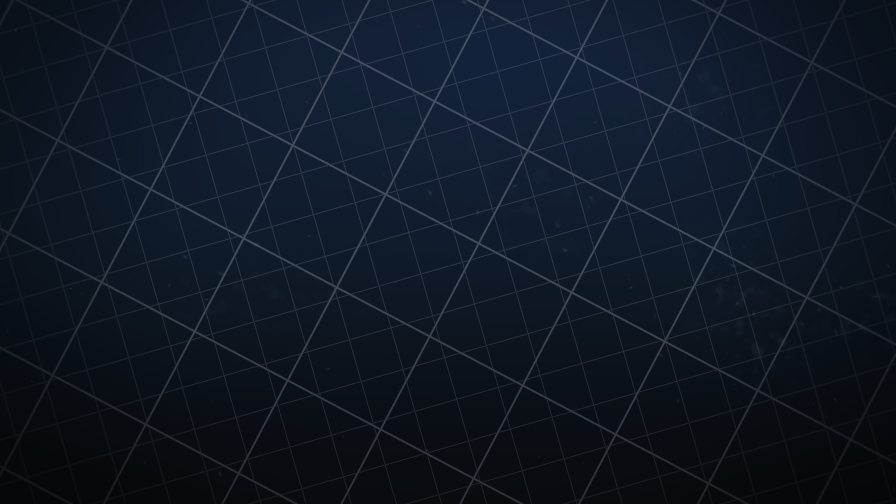
Reproduce this background procedurally as a WebGL 1 fragment shader.

```glsl
precision highp float;
// Dark navy backdrop with two tilted line grids, faint dust and a vignette.

uniform vec2 u_resolution;

// Colours
const vec3 NIGHT = vec3(0.034, 0.044, 0.060);
const vec3 SLATE = vec3(0.060, 0.106, 0.162);
const vec3 NAVY = vec3(0.076, 0.130, 0.226);
const vec3 LINE_COLOR = vec3(0.44, 0.47, 0.52);
const vec3 DUST_COLOR = vec3(0.34, 0.44, 0.50);

// Lengths are fractions of the canvas height, measured from its centre
const vec2 GLOW_CENTER = vec2(0.08, 0.38);
const vec2 GLOW_SIZE = vec2(0.66, 0.30);
const vec2 BOLD_ORIGIN = vec2(0.0610, 0.0170);
const float BOLD_ANGLE = -0.4852;
const float BOLD_SPACING = 0.2086;
const float BOLD_HALF_WIDTH = 0.0019;
const float BOLD_ALPHA = 0.54;
const vec2 FINE_ORIGIN = vec2(0.005, 0.0625);
const float FINE_ANGLE = 0.2793;
const float FINE_SPACING = 0.0861;
const float FINE_HALF_WIDTH = 0.0009;
const float FINE_ALPHA = 0.34;
const float EDGE_BLUR = 0.0022;
const float RIM_SHADE = 0.40;
const float SPECK_CELL = 0.034;

vec2 rotateInto(vec2 p, float angle) {
  float c = cos(angle), s = sin(angle);
  return vec2(c * p.x + s * p.y, c * p.y - s * p.x);
}

vec2 hash2(vec2 p) {
  vec3 h = fract(p.xyx * vec3(0.1031, 0.1030, 0.0973));
  h += dot(h, h.yzx + 33.33);
  return fract((h.xx + h.yz) * h.zy);
}

float cornerDot(vec2 cell, vec2 f, vec2 corner) {
  return dot(hash2(cell + corner) * 2.0 - 1.0, f - corner);
}

float gradientNoise(vec2 p) {
  vec2 cell = floor(p), f = fract(p);
  vec2 w = f * f * f * (f * (f * 6.0 - 15.0) + 10.0);
  float low = mix(cornerDot(cell, f, vec2(0.0)), cornerDot(cell, f, vec2(1.0, 0.0)), w.x);
  float high = mix(cornerDot(cell, f, vec2(0.0, 1.0)), cornerDot(cell, f, vec2(1.0)), w.x);
  return mix(low, high, w.y);
}

// Coverage of square grid lines; blur widens a line and dims it equally
float gridLines(vec2 p, float spacing, float halfWidth, float blur) {
  vec2 d = abs(fract(p / spacing + 0.5) - 0.5) * spacing;
  float soft = 1.0 / u_resolution.y + blur;
  vec2 fill = clamp((halfWidth + 0.5 * soft - d) / soft, 0.0, 1.0);
  fill = min(fill, vec2(2.0 * halfWidth / soft));
  return max(fill.x, fill.y);
}

float patchMask(vec2 p, vec2 center, vec2 size) {
  vec2 d = (p - center) / size;
  return exp(-dot(d, d));
}

// Where dust gathers
float dustDensity(vec2 p) {
  float m = patchMask(p, vec2(0.57, -0.07), vec2(0.09, 0.10));
  m += patchMask(p, vec2(0.64, -0.20), vec2(0.07, 0.06));
  m += patchMask(p, vec2(0.84, -0.11), vec2(0.08, 0.07));
  m += 0.6 * patchMask(p, vec2(0.52, 0.31), vec2(0.11, 0.09));
  m += 0.5 * patchMask(p, vec2(0.17, 0.10), vec2(0.13, 0.09));
  m += 0.5 * patchMask(p, vec2(-0.40, -0.09), vec2(0.18, 0.06));
  return min(m, 1.0);
}

// Small elongated specks, one candidate for each nearby cell
float dustSpecks(vec2 p, float density) {
  float total = 0.0;
  vec2 home = floor(p / SPECK_CELL);
  for (int y = -1; y <= 1; y++) {
    for (int x = -1; x <= 1; x++) {
      vec2 cell = home + vec2(float(x), float(y));
      vec2 place = hash2(cell + 71.0), trait = hash2(cell + 139.0);
      vec2 d = rotateInto(p - (cell + place) * SPECK_CELL, trait.y * 6.28);
      float radius = mix(0.002, 0.006, trait.y * trait.y);
      float shape = exp(-dot(d * vec2(1.0, 1.8), d * vec2(1.0, 1.8)) / (radius * radius));
      total += shape * step(trait.x, 0.03 + 0.45 * density) * (0.3 + 0.7 * place.x);
    }
  }
  return total;
}

void main() {
  vec2 p = (gl_FragCoord.xy - 0.5 * u_resolution) / u_resolution.y;
  float rim = smoothstep(0.48, 1.08, length(p * vec2(1.0, 1.15)));

  // Vertical fade with a blue glow near the top
  vec3 color = mix(NIGHT, SLATE, smoothstep(-0.54, 0.14, p.y));
  color = mix(color, NAVY, patchMask(p, GLOW_CENTER, GLOW_SIZE));

  // Dust and smudges
  float density = dustDensity(p);
  float smudge = smoothstep(0.0, 0.5, gradientNoise(p * 30.0) + 0.5 * gradientNoise(p * 75.0));
  float haze = gradientNoise(p * 3.5);
  color += DUST_COLOR * (0.10 * density * smudge + 0.24 * dustSpecks(p, density));
  color *= 1.0 + 0.05 * haze;

  // Grids, softer and dimmer toward the rim
  float blur = EDGE_BLUR * rim;
  float fine = gridLines(rotateInto(p - FINE_ORIGIN, FINE_ANGLE), FINE_SPACING, FINE_HALF_WIDTH, blur);
  float bold = gridLines(rotateInto(p - BOLD_ORIGIN, BOLD_ANGLE), BOLD_SPACING, BOLD_HALF_WIDTH, blur);
  float lines = max(fine * FINE_ALPHA, bold * BOLD_ALPHA) * mix(0.7, 1.0, smoothstep(-0.5, 0.1, p.y));
  color = mix(color, LINE_COLOR, lines * (1.0 - 0.3 * rim));

  color *= 1.0 - RIM_SHADE * rim;
  gl_FragColor = vec4(color, 1.0);
}
```
